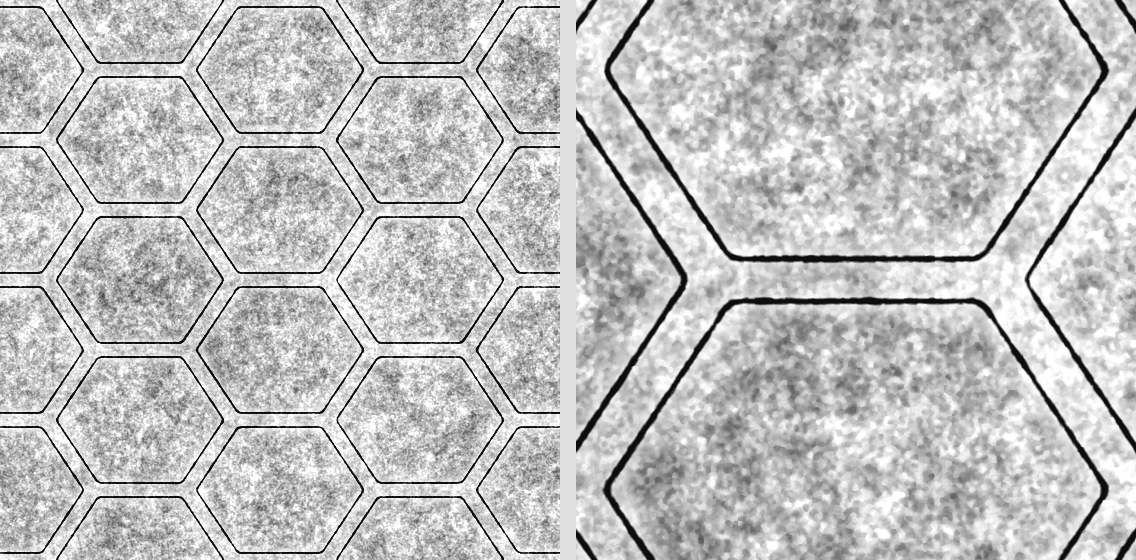
Left, the full canvas; right, a detail of the centre.
A three.js fragment shader for this pattern:

```glsl
varying vec2 vUv;

// Layout: two interleaved columns of hexagons, 4 columns by 4 rows in all
const vec2 PITCH = vec2(0.5, 0.25);
const vec2 REPEATS = vec2(2.0, 4.0);
const float HALF_HEIGHT = 0.1124;
const float SLANT_REACH = 0.1246;
const vec2 SLANT_NORMAL = vec2(0.832, 0.555);
const float CORNER_ROUNDING = 0.006;

// Outline
const float LINE_HALF_WIDTH = 0.0017;
const float LINE_SOFTNESS = 0.0009;
const float LINE_ROUGHNESS = 0.0022;
const vec3 LINE_COLOR = vec3(0.05);

// Surfaces
const vec3 TILE_COLOR = vec3(0.762);
const vec3 GROUT_COLOR = vec3(0.83);
const vec3 HALO_COLOR = vec3(0.99);
const float TONE_VARIATION = 0.03;
const float TILE_HALO_WIDTH = 0.008;
const float GROUT_HALO_WIDTH = 0.0045;
const float HALO_STRENGTH = 0.9;

// Speckle, from broad clouds to fine grain
const int OCTAVES = 5;
const float CLOUD_CELLS = 24.0;
const float CLOUD_CONTRAST = 0.04;
const float GRAIN_GAIN = 1.18;
const float GROUT_SPECKLE = 0.85;

vec3 hash3(vec2 cell) {
  vec3 q = fract(cell.xyx * vec3(0.1031, 0.1030, 0.0973));
  q += dot(q, q.yxz + 33.33);
  return fract((q.xxy + q.yzz) * q.zyx);
}

// Wrapping cellular noise: soft random-valued spots, unit variance
float spotNoise(vec2 uv, float cells) {
  vec2 p = uv * cells;
  vec2 base = floor(p);
  float total = 0.0;
  float power = 0.001;
  for (int y = -1; y <= 1; y++) {
    for (int x = -1; x <= 1; x++) {
      vec2 cell = base + vec2(float(x), float(y));
      vec3 spot = hash3(mod(cell, cells) + cells * 1.7);
      vec2 offset = cell + spot.xy - p;
      float weight = max(0.0, 1.0 - dot(offset, offset));
      weight *= weight;
      total += weight * (spot.z - 0.5);
      power += weight * weight;
    }
  }
  return 3.46 * total / sqrt(power);
}

float speckle(vec2 uv) {
  float sum = 0.0;
  float cells = CLOUD_CELLS;
  float contrast = CLOUD_CONTRAST;
  for (int i = 0; i < OCTAVES; i++) {
    sum += contrast * spotNoise(uv, cells);
    cells *= 2.0;
    contrast *= GRAIN_GAIN;
  }
  return sum;
}

float smoothMax(float a, float b) {
  float h = max(CORNER_ROUNDING - abs(a - b), 0.0);
  return max(a, b) + 0.25 * h * h / CORNER_ROUNDING;
}

// Signed distance to a flat-topped hexagon, negative inside
float hexagon(vec2 p) {
  p = abs(p);
  float slantNear = dot(p, SLANT_NORMAL) - SLANT_REACH;
  float slantFar = dot(vec2(p.x, -p.y), SLANT_NORMAL) - SLANT_REACH;
  return smoothMax(p.y - HALF_HEIGHT, smoothMax(slantNear, slantFar));
}

// Distance and random tone of the closest tile in one lattice
vec2 latticeTile(vec2 uv, vec2 origin) {
  vec2 id = floor((uv - origin) / PITCH + 0.5);
  float tone = hash3(mod(id, REPEATS) + origin * 90.0 + 7.0).z - 0.5;
  return vec2(hexagon(uv - origin - id * PITCH), tone);
}

void main() {
  vec2 tileA = latticeTile(vUv, vec2(0.0, 0.125));
  vec2 tileB = latticeTile(vUv, vec2(0.25, 0.0));
  vec2 tile = tileA.x < tileB.x ? tileA : tileB;
  float edge = abs(tile.x);
  float inside = 1.0 - smoothstep(-LINE_SOFTNESS, LINE_SOFTNESS, tile.x);

  // Speckled tiles and grout
  float noise = speckle(vUv);
  vec3 tileColor = TILE_COLOR + TONE_VARIATION * tile.y + noise;
  vec3 groutColor = GROUT_COLOR + GROUT_SPECKLE * noise;
  vec3 color = clamp(mix(groutColor, tileColor, inside), 0.0, 1.0);

  // Pale halo on both sides of the outline
  float haloWidth = mix(GROUT_HALO_WIDTH, TILE_HALO_WIDTH, inside);
  color = mix(color, HALO_COLOR, HALO_STRENGTH * exp(-edge / haloWidth));

  // Dark outline with a grainy rim
  float rim = edge + LINE_ROUGHNESS * noise - LINE_HALF_WIDTH;
  float line = 1.0 - smoothstep(-LINE_SOFTNESS, LINE_SOFTNESS, rim);
  gl_FragColor = vec4(mix(color, LINE_COLOR, line), 1.0);
}
```
